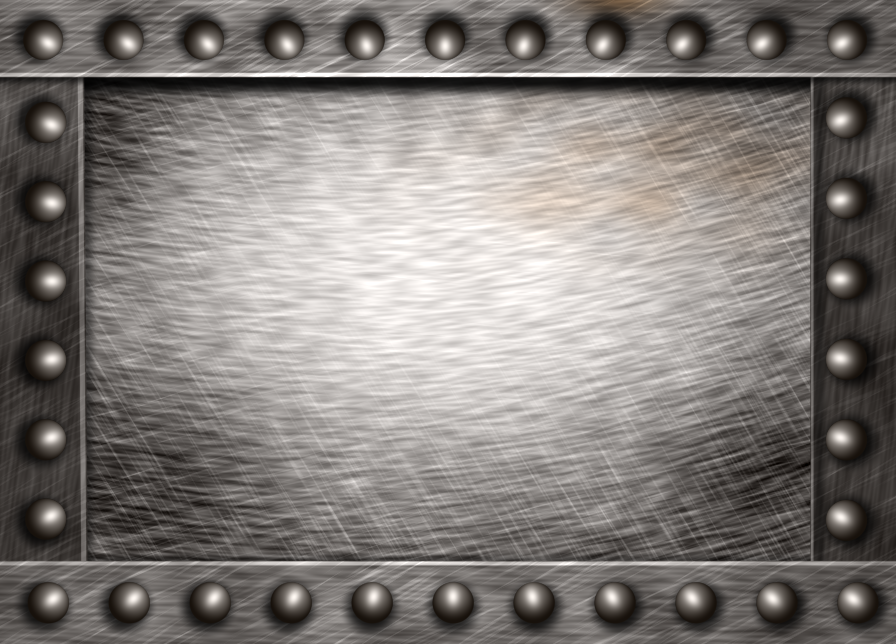
Write a Shadertoy shader that draws this texture.

```glsl
// Scratched steel plate framed by four riveted metal beams.

const vec3 WARM_GREY = vec3(0.014, -0.003, -0.014);
const vec2 CANVAS = vec2(1.391, 1.0);
const float TOP_EDGE = 0.880;
const float BOTTOM_EDGE = 0.129;
const float RIGHT_EDGE = 1.258;

vec2 hashGradient(vec2 cell) {
    float a = 6.2832 * fract(sin(dot(cell, vec2(127.1, 311.7))) * 43758.5);
    return vec2(cos(a), sin(a));
}

float gradientNoise(vec2 p) {
    vec2 i = floor(p), f = fract(p);
    vec2 u = f * f * f * (f * (f * 6.0 - 15.0) + 10.0);
    vec2 e = vec2(1.0, 0.0);
    float a = dot(hashGradient(i), f);
    float b = dot(hashGradient(i + e.xy), f - e.xy);
    float c = dot(hashGradient(i + e.yx), f - e.yx);
    float d = dot(hashGradient(i + e.xx), f - e.xx);
    return mix(mix(a, b, u.x), mix(c, d, u.x), u.y);
}

vec2 rotate(vec2 p, float angle) {
    float c = cos(angle), s = sin(angle);
    return vec2(c * p.x + s * p.y, c * p.y - s * p.x);
}

float blob(vec2 p, vec2 center, vec2 size) {
    vec2 d = (p - center) / size;
    return exp(-dot(d, d));
}

float cover(float dist, float px) {
    return 1.0 - smoothstep(-px, px, dist);
}

// Fine directional grain, centred on zero
float brushed(vec2 p, float angle) {
    vec2 q = rotate(p, angle);
    return gradientNoise(q * vec2(20.0, 175.0)) + 0.6 * gradientNoise(q * vec2(8.0, 83.0) + 31.0);
}

// Thin bright lines fanned around one direction
float scratches(vec2 p, float angle, float spread) {
    float sum = 0.0;
    for (int i = 0; i < 5; i++) {
        float k = float(i);
        vec2 q = rotate(p, angle + spread * (k - 2.0)) + k * 7.3;
        q.y += 0.05 * q.x * q.x * 0.2;
        sum += smoothstep(0.22, 0.55, gradientNoise(q * vec2(4.0 + k, 125.0 + 13.0 * k)));
    }
    return sum;
}

vec3 plate(vec2 p) {
    vec2 d = (p - vec2(0.70, 0.58)) / vec2(0.53, 0.35);
    float glow = exp(-0.9 * pow(dot(d, d), 1.2));
    float worn = blob(p, vec2(0.24, 0.30), vec2(0.17, 0.12))
               + blob(p, vec2(1.19, 0.29), vec2(0.13, 0.11))
               + blob(p, vec2(0.16, 0.78), vec2(0.11, 0.14));
    float tone = 0.23 + 0.69 * glow - 0.19 * worn;
    tone += 0.10 * gradientNoise(p * vec2(5.0, 8.0)) * (1.0 - glow);
    tone += brushed(p, -0.08 + 0.22 * (p.x - 0.6)) * mix(0.30, 0.17, glow);
    float hatch = scratches(p, -0.75, 0.13) + scratches(p + 3.0, 0.6, 0.16);
    tone += 0.10 * hatch * (1.0 - glow) + 0.03 * scratches(p, 0.22, 0.1);
    float rust = blob(p, vec2(1.03, 0.75), vec2(0.26, 0.12));
    rust *= 0.6 + gradientNoise(p * vec2(9.0, 14.0));
    vec3 col = (tone + WARM_GREY) * mix(vec3(1.0), vec3(0.94, 0.85, 0.76), rust);
    // Shadows cast by the frame
    col *= mix(0.10, 1.0, smoothstep(0.008, 0.038, TOP_EDGE - p.y));
    col *= mix(0.55, 1.0, smoothstep(0.0, 0.02, p.x - 0.133));
    return col * mix(0.65, 1.0, smoothstep(0.0, 0.015, p.y - BOTTOM_EDGE));
}

vec3 beam(vec2 p, float tone, float angle) {
    float t = tone * (1.0 + 0.4 * brushed(p, angle) + 0.5 * gradientNoise(p * vec2(7.0, 9.0)));
    t += 0.22 * tone * scratches(p, 0.75, 0.18);
    return t + WARM_GREY;
}

// Domed rivets at equal steps, lit from the middle of the canvas
vec3 rivetRow(vec3 col, vec2 p, vec2 start, vec2 stride, float count, float radius, float px) {
    float i = clamp(round(dot(p - start, stride) / dot(stride, stride)), 0.0, count - 1.0);
    vec2 center = start + i * stride;
    vec2 toLight = normalize(vec2(0.695, 0.55) - center);
    vec2 d = (p - center) / radius;
    col *= 1.0 - 0.75 * (1.0 - smoothstep(0.75, 1.6, length(d + 0.25 * toLight)));
    vec3 normal = vec3(d, sqrt(max(0.0, 1.0 - dot(d, d))));
    float diffuse = max(0.0, dot(normal, normalize(vec3(0.5 * toLight, 1.0))));
    float across = dot(d, vec2(-toLight.y, toLight.x));
    float along = dot(d, toLight) - 0.28;
    float shine = exp(-11.0 * across * across - 5.0 * along * along);
    float tone = 0.07 + 0.42 * diffuse * diffuse + 0.50 * shine;
    return mix(col, tone + WARM_GREY * vec3(1.5, 1.0, 1.8), cover((length(d) - 1.0) * radius, px));
}

void mainImage(out vec4 fragColor, in vec2 fragCoord) {
    vec2 p = fragCoord / iResolution.xy * CANVAS;
    float px = 0.8 / iResolution.y;
    vec3 col = plate(p);

    // Side beams with lit inner rims
    float leftDist = p.x - (0.137 - 0.0073 * p.y);
    float rightDist = RIGHT_EDGE - p.x;
    float sideTone = 0.20 + 0.10 * blob(p, vec2(1.34, 0.83), vec2(0.12, 0.15))
                   + 0.06 * smoothstep(0.4, 0.85, p.y) * step(p.x, 0.5);
    vec3 side = beam(p, sideTone, 1.45);
    side += 0.24 * cover(abs(leftDist + 0.006) - 0.004, px);
    side += 0.25 * cover(abs(rightDist + 0.003) - 0.002, px);
    side *= 1.0 - 0.4 * blob(p, vec2(RIGHT_EDGE + 0.014, p.y), vec2(0.009, 1.0));
    side *= mix(0.35, 1.0, smoothstep(0.0, 0.016, TOP_EDGE - p.y));
    col = mix(col, side, cover(min(leftDist, rightDist), px));

    // Top and bottom beams with bright lips
    float topTone = 0.32 + 0.23 * blob(p, vec2(0.60, p.y), vec2(0.5, 1.0));
    vec3 top = beam(p, topTone, 0.03);
    top *= mix(vec3(1.0), vec3(0.92, 0.76, 0.58), blob(p, vec2(0.96, 1.0), vec2(0.07, 0.025)));
    float lipGlow = 0.22 + 0.25 * blob(p, vec2(0.7, p.y), vec2(0.55, 1.0));
    top += lipGlow * cover(abs(p.y - TOP_EDGE - 0.004) - 0.003, px);
    col = mix(col, top, cover(TOP_EDGE - p.y, px));
    float bottomTone = 0.32 + 0.12 * blob(p, vec2(0.68, 0.09), vec2(0.55, 0.12));
    vec3 bottom = beam(p, bottomTone, -0.02);
    bottom += 0.8 * lipGlow * cover(abs(p.y - BOTTOM_EDGE + 0.004) - 0.003, px);
    col = mix(col, bottom, cover(p.y - BOTTOM_EDGE, px));

    // Rivets
    col = rivetRow(col, p, vec2(0.067, 0.938), vec2(0.1248, 0.0), 11.0, 0.031, px);
    col = rivetRow(col, p, vec2(0.075, 0.064), vec2(0.1257, 0.0), 11.0, 0.032, px);
    col = rivetRow(col, p, vec2(0.071, 0.194), vec2(0.0, 0.1232), 6.0, 0.032, px);
    col = rivetRow(col, p, vec2(1.314, 0.192), vec2(0.0, 0.1250), 6.0, 0.032, px);

    fragColor = vec4(clamp(col, 0.0, 1.0), 1.0);
}
```
